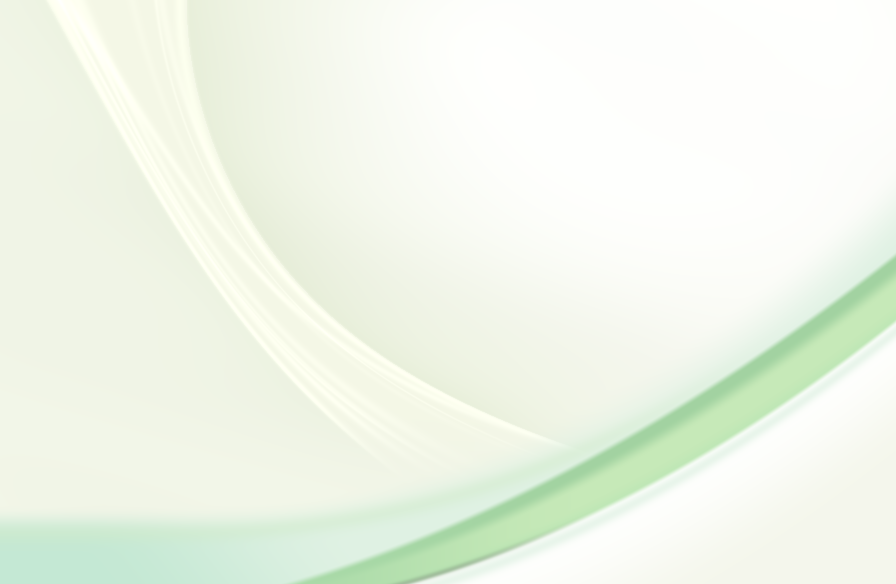
Write a Shadertoy shader that draws this background.

```glsl
#define ASPECT 1.536
#define STRANDS 14
#define STRAND_GAIN 0.028
#define CLOUD_GAIN 0.010
#define GLOW_CENTER vec2(1.15, 0.90)
#define PAPER vec3(0.945, 0.960, 0.905)
#define WHITE vec3(0.996, 0.998, 0.990)
#define CREAM vec3(0.958, 0.969, 0.902)
#define MINT vec3(0.770, 0.910, 0.830)
#define VEIL vec3(0.875, 0.945, 0.890)
#define LEAF vec3(0.775, 0.912, 0.720)
#define LEAF_DARK vec3(0.635, 0.825, 0.630)

float hash(vec2 p) {
    vec3 q = fract(p.xyx * 0.1031);
    q += dot(q, q.yzx + 33.33);
    return fract((q.x + q.y) * q.z);
}

float noise(vec2 p) {
    vec2 cell = floor(p), f = fract(p);
    f = f * f * (3.0 - 2.0 * f);
    return mix(mix(hash(cell), hash(cell + vec2(1, 0)), f.x),
               mix(hash(cell + vec2(0, 1)), hash(cell + vec2(1, 1)), f.x), f.y);
}

float bell(float d, float width) {
    d /= width;
    return exp(-d * d);
}

// Boundary curves: heights over x, or silk sides over depth from the top
float veilTop(float x) {
    float s = max(x - 0.3, 0.0);
    return 0.1 + 0.27 * s * s + 0.05 * s * s * s * s;
}
float leafTop(float x) { float t = x - 0.5; return t * (0.30 + 0.235 * t); }
float leafBottom(float x) { float t = x - 0.69; return t * (0.27 + 0.31 * t); }
float silkLeft(float u) { return 0.08 + 0.55 * u + 0.35 * pow(u, 4.0); }
float silkRight(float u) { return 0.32 + 0.75 * u * u + 1.1 * pow(u, 6.0); }

vec3 backdrop(vec2 p) {
    float reach = length((p - GLOW_CENTER) * vec2(1.0, 1.3));
    float glow = 1.0 - smoothstep(0.28, 0.80, reach);
    vec3 color = mix(PAPER, vec3(0.968, 0.972, 0.945), smoothstep(0.8, 1.4, p.x));
    color = mix(color, WHITE, glow);
    float cloud = noise(p * vec2(3.0, 7.0) + p.yx * 2.0) - 0.5;
    return color + CLOUD_GAIN * cloud;
}

// Pale strip of fine fibres sweeping down from the upper left
vec3 silk(vec3 color, vec2 p) {
    float u = 1.0 - p.y;
    float left = silkLeft(u), right = silkRight(u);
    float fade = 1.0 - smoothstep(0.66, 0.84, u);
    float across = (p.x - left) / (right - left);

    // Soft shade beside both sides
    float outer = max(p.x - right, 0.0);
    color -= vec3(0.040, 0.027, 0.055) * fade * exp(-outer * 9.0) * step(right, p.x);
    float inner = max(left - p.x, 0.0);
    color -= vec3(0.018, 0.010, 0.022) * fade * exp(-inner * 11.0) * step(p.x, left);

    float body = smoothstep(-0.006, 0.006, p.x - left)
               * smoothstep(-0.006, 0.006, right - p.x) * fade;
    color = mix(color, CREAM, body);

    float shine = 0.0;
    for (int i = 0; i < STRANDS; i++) {
        float k = float(i);
        float start = hash(vec2(k, 3.7));
        float place = start * start * 0.85 + 0.04 + (hash(vec2(k, 9.1)) - 0.3) * 0.35 * u;
        float width = mix(0.012, 0.05, hash(vec2(k, 5.3)));
        shine += bell(across - place, width) * (hash(vec2(k, 1.9)) * 1.3 - 0.2);
    }
    shine += 1.3 * bell(across - 0.12 - 1.1 * u, 0.05);
    color += STRAND_GAIN * shine * body * vec3(1.0, 0.9, 1.1);

    // Bright hems
    color += 0.030 * fade * bell(p.x - right + 0.012, 0.009);
    return color + 0.025 * fade * bell(p.x - left - 0.004, 0.006);
}

// Translucent mint layer along the bottom
vec3 veil(vec3 color, vec2 p) {
    float depth = veilTop(p.x) - p.y;
    float right = smoothstep(0.5, 1.5, p.x);
    float cover = smoothstep(-mix(0.035, 0.10, right), mix(0.025, 0.07, right), depth);
    vec3 tint = mix(MINT, VEIL, smoothstep(0.15, 0.65, p.x + 0.8 * (p.y - 0.04)));
    color = mix(color, tint, cover);
    float rim = bell(depth - 0.014, 0.016) * (1.0 - smoothstep(0.9, 1.4, p.x));
    return mix(color, vec3(0.815, 0.920, 0.790), 0.45 * rim);
}

// Saturated band and the light ground beneath it
vec3 leaf(vec3 color, vec2 p) {
    float top = leafTop(p.x), bottom = leafBottom(p.x);
    float below = bottom - p.y;
    float across = (top - p.y) / max(top - bottom, 0.02);
    vec3 fill = mix(LEAF_DARK, LEAF, smoothstep(0.16, 0.46, across));
    fill = mix(LEAF_DARK + 0.03, fill, smoothstep(0.45, 1.0, p.x));
    fill = mix(fill, LEAF_DARK + 0.07, 0.4 * smoothstep(0.75, 1.0, across));
    color = mix(color, fill, smoothstep(-0.007, 0.007, top - p.y));

    vec3 ground = mix(WHITE, vec3(0.958, 0.966, 0.925), smoothstep(0.02, 0.24, below));
    ground = mix(ground, VEIL, 0.7 * bell(below - 0.018, 0.012));
    color = mix(color, ground, smoothstep(-0.005, 0.007, below));
    float crease = bell(below, 0.005) * (1.0 - smoothstep(0.75, 1.05, p.x));
    return mix(color, vec3(0.52, 0.63, 0.50), 0.6 * crease);
}

void mainImage(out vec4 fragColor, in vec2 fragCoord) {
    vec2 p = fragCoord / iResolution.xy * vec2(ASPECT, 1.0);
    vec3 color = leaf(veil(silk(backdrop(p), p), p), p);
    fragColor = vec4(clamp(color, 0.0, 1.0), 1.0);
}
```
